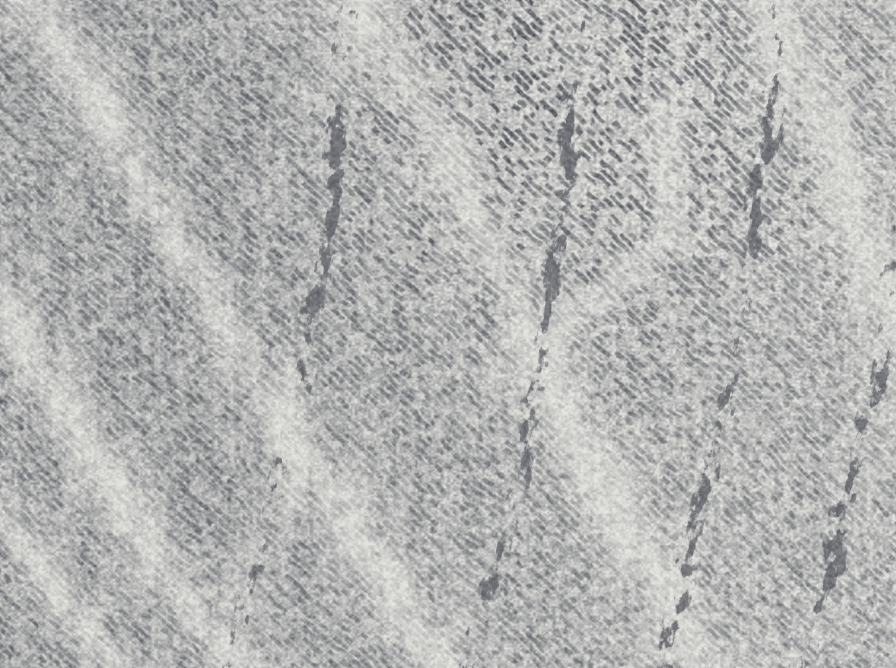
Give the GLSL for this texture, as a WebGL 2 fragment shader.

```glsl
#version 300 es
precision highp float;
// Worn grey denim: fine twill dashes, pale diagonal creases and dark ragged streaks.

uniform vec2 u_resolution;
out vec4 fragColor;

const vec3 DARK_THREAD = vec3(0.45, 0.457, 0.475);
const vec3 PALE_THREAD = vec3(0.855, 0.855, 0.84);
const float DARK_LUMA = 0.457;
const float PALE_LUMA = 0.853;
const float TWILL_PERIOD = 0.0105;

float hash(vec2 p) {
    return fract(sin(dot(p, vec2(127.1, 311.7))) * 43758.5453);
}

float valueNoise(vec2 p) {
    vec2 cell = floor(p), f = fract(p);
    f = f * f * (3.0 - 2.0 * f);
    float low = mix(hash(cell), hash(cell + vec2(1, 0)), f.x);
    float high = mix(hash(cell + vec2(0, 1)), hash(cell + vec2(1, 1)), f.x);
    return mix(low, high, f.y);
}

float fbm(vec2 p) {
    float sum = 0.0, weight = 0.5;
    for (int i = 0; i < 4; i++) {
        sum += weight * valueNoise(p);
        p = p * 2.03 + 17.3;
        weight *= 0.5;
    }
    return sum / 0.9375;
}

float bell(float d, float width) {
    return exp(-d * d / (width * width));
}

float segmentDistance(vec2 p, vec2 a, vec2 b) {
    vec2 ab = b - a;
    return length(p - a - ab * clamp(dot(p - a, ab) / dot(ab, ab), 0.0, 1.0));
}

// Soft-ended interval along one axis
float span(float x, float start, float end, float soft) {
    return smoothstep(start - soft, start + soft, x)
         * (1.0 - smoothstep(end - soft, end + soft, x));
}

// Pale diagonal creases, fanning apart to the right, with one forked ridge
float creases(vec2 p) {
    float wear = 0.0;
    float wobble = 0.05 * (fbm(p * 5.0) - 0.5);
    for (int i = 0; i < 5; i++) {
        float n = float(i);
        float center = -0.19 + 0.165 * n + 0.056 * n * n - (0.75 - 0.08 * n) * (p.y - 0.477);
        float d = (p.x - center + wobble) * 0.83;
        wear = max(wear, 0.65 * bell(d, 0.03) + 0.3 * bell(d, 0.085));
    }
    vec2 fork = vec2(1.0, 0.643);
    float ridge = min(segmentDistance(p, vec2(0.83, 0.5), fork),
                      segmentDistance(p, fork, vec2(0.995, 0.83)));
    return max(wear, 0.85 * bell(ridge + wobble, 0.03));
}

// Leaning streaks: x is the dark broken core, y the pale flank beside it
vec2 streaks(vec2 p) {
    vec2 result = vec2(0.0);
    float h = p.y - 0.65;
    float lean = 0.13 * h - 0.15 * h * h;
    float ragged = fbm(vec2(p.x - 0.15 * p.y, p.y) * vec2(100.0, 55.0)) - 0.5;
    for (int i = 0; i < 4; i++) {
        float n = float(i);
        float d = p.x - (0.484 + 0.395 * n - 0.036 * n * n) - lean;
        d += 0.018 * (valueNoise(vec2(p.y * 14.0, n * 7.0)) - 0.5);
        float upper = span(p.y, 0.46 + 0.085 * n, 0.88, 0.07);
        float lower = span(p.y, 0.05, 0.36 + 0.05 * n, 0.07) * (0.3 + 0.4 * min(n, 1.0));
        float presence = max(max(upper, lower), 0.25);
        presence *= 0.65 + 0.6 * valueNoise(vec2(p.y * 22.0, n * 5.0 + 2.0));
        float body = 0.58 * presence * bell(d, 0.014) + 1.7 * ragged * bell(d, 0.036);
        result.x = max(result.x, smoothstep(0.24, 0.56, body));
        result.y = max(result.y, bell(d, 0.045));
    }
    return result;
}

// Broken dark dashes along the twill diagonal
float twill(vec2 p, float fill) {
    vec2 along = normalize(vec2(0.73, -0.68));
    vec2 q = vec2(dot(p, along), dot(p, vec2(-along.y, along.x)));
    q.y += 0.012 * valueNoise(p * 9.0) + 0.004 * valueNoise(p * 80.0);
    float row = floor(q.y / TWILL_PERIOD);
    float across = abs(fract(q.y / TWILL_PERIOD) - 0.5);
    float dash = valueNoise(vec2(q.x * 85.0 + hash(vec2(row, 3.0)) * 9.0, row));
    dash += 0.35 * (valueNoise(p * 170.0) - 0.5);
    return (1.0 - smoothstep(0.12, 0.5, across)) * smoothstep(0.6 - fill, 0.95 - fill, dash);
}

void main() {
    vec2 p = gl_FragCoord.xy / u_resolution.y;

    // Wear: creases plus chalky patches stretched along the streak direction
    vec2 streakSpace = vec2(p.x - 0.15 * p.y, p.y);
    float chalk = fbm(streakSpace * vec2(30.0, 7.0));
    float mottle = fbm(p * 60.0);
    vec2 streak = streaks(p);
    float wear = creases(p) + 0.25 * streak.y;
    wear = clamp(wear + 0.9 * (chalk - 0.5) + 0.8 * (mottle - 0.5), 0.0, 1.0);

    // Cloth: bold dashes in the upper middle, finer and greyer elsewhere
    float bold = bell(length((p - vec2(0.86, 0.86)) * vec2(1.0, 1.1)), 0.37);
    float base = mix(0.685, 0.75, smoothstep(0.2, 1.2, p.x)) + 0.05 * bold;
    float luma = mix(base, 0.845, wear);
    float dashes = twill(p, 0.28 + 0.5 * (mottle - 0.5));
    luma -= dashes * mix(0.17, 0.36, bold) * (1.0 - 0.72 * wear);
    float grain = valueNoise(p * 210.0) + 0.7 * valueNoise(p * 340.0 + 40.0) - 0.85;
    luma += grain * mix(0.21, 0.11, wear);
    luma = mix(luma, 0.42 + 0.1 * grain, 0.88 * streak.x);

    float tone = (min(luma, 0.9) - DARK_LUMA) / (PALE_LUMA - DARK_LUMA);
    fragColor = vec4(mix(DARK_THREAD, PALE_THREAD, tone), 1.0);
}
```
